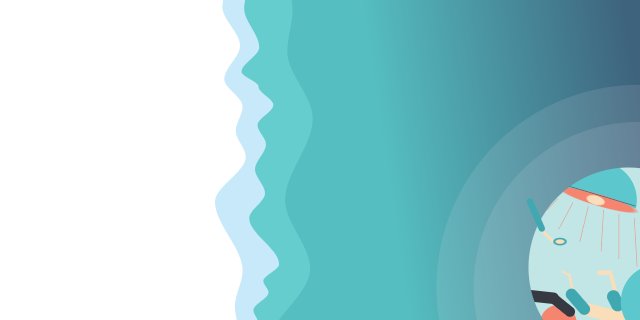
Give the GLSL for this background, as a Shadertoy shader.

```glsl
// Lengths are in hundredths of the canvas height.
const vec3 WHITE = vec3(1.0);
const vec3 PALE_BLUE = vec3(0.780, 0.914, 0.976);
const vec3 AQUA = vec3(0.396, 0.804, 0.808);
const vec3 TEAL = vec3(0.333, 0.745, 0.753);
const vec3 SLATE = vec3(0.243, 0.390, 0.490);
const vec3 HALO = vec3(0.92, 0.88, 0.92);
const vec3 DISC = vec3(0.757, 0.902, 0.898);
const vec3 CLOTH = vec3(0.360, 0.780, 0.800);
const vec3 GLOVE = vec3(0.250, 0.660, 0.690);
const vec3 CORAL = vec3(0.965, 0.520, 0.440);
const vec3 PEACH = vec3(0.980, 0.870, 0.730);
const vec3 CHARCOAL = vec3(0.210, 0.225, 0.255);

const vec2 HALO_CENTRE = vec2(199.7, 10.2);
const vec2 HALO_RADII = vec2(63.3, 51.7);
const float HALO_OPACITY = 0.12;
const vec2 DISC_CENTRE = vec2(196.4, 16.4);
const float DISC_RADIUS = 31.25;
const vec2 LAMP_CENTRE = vec2(187.0, 37.5);
const float LAMP_TILT = 0.29;
const int RAY_COUNT = 6;

// Turning points (x, y) of the three wavy edges, from bottom to top.
const vec2 PALE_KNOTS[11] = vec2[11](
    vec2(74.0, -1.0), vec2(73.4, 4.2), vec2(75.8, 15.4), vec2(67.2, 37.0),
    vec2(76.8, 51.0), vec2(73.7, 59.1), vec2(75.8, 66.7), vec2(70.1, 75.3),
    vec2(75.0, 85.7), vec2(69.5, 97.9), vec2(69.8, 101.0));
const vec2 AQUA_KNOTS[16] = vec2[16](
    vec2(80.7, -1.0), vec2(79.2, 3.1), vec2(83.9, 8.6), vec2(82.3, 12.2),
    vec2(87.2, 17.4), vec2(77.9, 31.8), vec2(82.8, 39.6), vec2(79.7, 47.1),
    vec2(83.1, 54.9), vec2(80.5, 60.9), vec2(85.4, 67.2), vec2(80.8, 72.9),
    vec2(75.5, 77.6), vec2(81.0, 85.2), vec2(76.3, 97.4), vec2(76.8, 102.0));
const vec2 TEAL_KNOTS[7] = vec2[7](
    vec2(82.8, -9.4), vec2(96.9, 16.1), vec2(89.1, 37.5), vec2(97.7, 63.0),
    vec2(89.8, 83.9), vec2(91.4, 97.0), vec2(91.0, 103.0));

float pixelSize() { return 100.0 / iResolution.y; }

float cover(float dist) { return clamp(0.5 - dist / pixelSize(), 0.0, 1.0); }

// Coverage to the right of a wavy edge, corrected for its slope.
float rightOf(float edge, float x) {
    float d = edge - x;
    float slope = length(vec2(dFdx(d), dFdy(d))) / pixelSize();
    return cover(d / max(slope, 1.0));
}

float follow(float x, vec2 from, vec2 to, float y) {
    return mix(x, to.x, smoothstep(from.y, to.y, y));
}

float ellipse(vec2 p, vec2 radii) {
    return (length(p / radii) - 1.0) * min(radii.x, radii.y);
}

float capsule(vec2 p, vec2 a, vec2 b, float radius) {
    vec2 ab = b - a;
    float t = clamp(dot(p - a, ab) / dot(ab, ab), 0.0, 1.0);
    return length(p - a - ab * t) - radius;
}

void paint(inout vec3 base, vec3 colour, float dist) {
    base = mix(base, colour, cover(dist));
}

// Lamp, light rays, hands and tools inside the disc.
vec3 clinic(vec2 p) {
    vec3 c = DISC;
    for (int i = 0; i < RAY_COUNT; i++) {
        float n = float(i), k = 1.0 - n / 4.0;
        vec2 start = vec2(174.2 + 4.8 * n, 37.8 - 1.2 * n);
        vec2 dir = normalize(vec2(-0.95 * k * abs(k), -1.0));
        float reach = mix(4.7, 15.0, sqrt(n / 5.0));
        c = mix(c, CORAL, 0.7 * cover(capsule(p, start, start + dir * reach, 0.1)));
    }

    vec2 axis = vec2(cos(LAMP_TILT), -sin(LAMP_TILT));
    vec2 q = p - LAMP_CENTRE;
    q = vec2(dot(q, axis), dot(q, vec2(-axis.y, axis.x)));
    paint(c, CLOTH, max(ellipse(q, vec2(12.0)), 0.8 - q.y));
    paint(c, CORAL, ellipse(q, vec2(12.3, 1.8)));
    paint(c, PEACH, ellipse(q - vec2(-0.8, -0.3), vec2(2.9, 1.4)));
    paint(c, SLATE, capsule(q, vec2(-11.0, 1.5), vec2(11.5, 1.5), 0.1));

    // Chair
    paint(c, CORAL, length(p - vec2(174.5, -1.0)) - 5.7);
    paint(c, CHARCOAL, min(capsule(p, vec2(165.6, 7.6), vec2(172.9, 6.8), 1.8),
                           capsule(p, vec2(172.9, 6.8), vec2(178.1, 2.6), 1.6)));
    // Arm and tools, then gloves and sleeve
    paint(c, PEACH, capsule(p, vec2(183.9, 3.2), vec2(195.8, 0.0), 2.0));
    paint(c, PEACH, min(capsule(p, vec2(175.8, 15.1), vec2(177.9, 14.1), 0.3),
                        capsule(p, vec2(177.9, 14.1), vec2(178.9, 9.4), 0.4)));
    paint(c, PEACH, min(capsule(p, vec2(187.2, 14.8), vec2(190.6, 14.8), 0.7),
                        capsule(p, vec2(191.0, 14.0), vec2(192.2, 8.9), 0.6)));
    paint(c, GLOVE, min(capsule(p, vec2(178.6, 8.0), vec2(182.6, 3.4), 1.8),
                        capsule(p, vec2(191.7, 7.3), vec2(193.0, 4.7), 2.0)));
    paint(c, CLOTH, length(p - vec2(205.7, 5.7)) - 11.7);
    return c;
}

void mainImage(out vec4 fragColor, in vec2 fragCoord) {
    vec2 p = fragCoord * pixelSize();

    // Backdrop gradient and halos
    float shade = clamp((p.x - 113.0 - 0.15 * (100.0 - p.y)) / 82.0, 0.0, 1.0);
    vec3 backdrop = mix(TEAL, SLATE, shade);
    float haloDistance = length(p - HALO_CENTRE);
    for (int i = 0; i < 2; i++)
        backdrop = mix(backdrop, HALO, HALO_OPACITY * cover(haloDistance - HALO_RADII[i]));

    // Layered waves
    float pale = PALE_KNOTS[0].x, aqua = AQUA_KNOTS[0].x, teal = TEAL_KNOTS[0].x;
    for (int i = 1; i < 11; i++) pale = follow(pale, PALE_KNOTS[i - 1], PALE_KNOTS[i], p.y);
    for (int i = 1; i < 16; i++) aqua = follow(aqua, AQUA_KNOTS[i - 1], AQUA_KNOTS[i], p.y);
    for (int i = 1; i < 7; i++) teal = follow(teal, TEAL_KNOTS[i - 1], TEAL_KNOTS[i], p.y);
    vec3 colour = mix(WHITE, PALE_BLUE, rightOf(pale, p.x));
    colour = mix(colour, AQUA, rightOf(aqua, p.x));
    colour = mix(colour, backdrop, rightOf(teal, p.x));

    // Disc, with the mirror tool overlapping its rim
    paint(colour, clinic(p), length(p - DISC_CENTRE) - DISC_RADIUS);
    paint(colour, PEACH, capsule(p, vec2(169.3, 28.0), vec2(172.9, 24.5), 0.45));
    paint(colour, GLOVE, capsule(p, vec2(165.6, 37.0), vec2(169.3, 28.6), 1.0));
    paint(colour, GLOVE, ellipse(p - vec2(175.0, 24.5), vec2(2.1, 1.2)));
    paint(colour, PEACH, ellipse(p - vec2(175.0, 24.5), vec2(1.4, 0.7)));

    fragColor = vec4(colour, 1.0);
}
```
